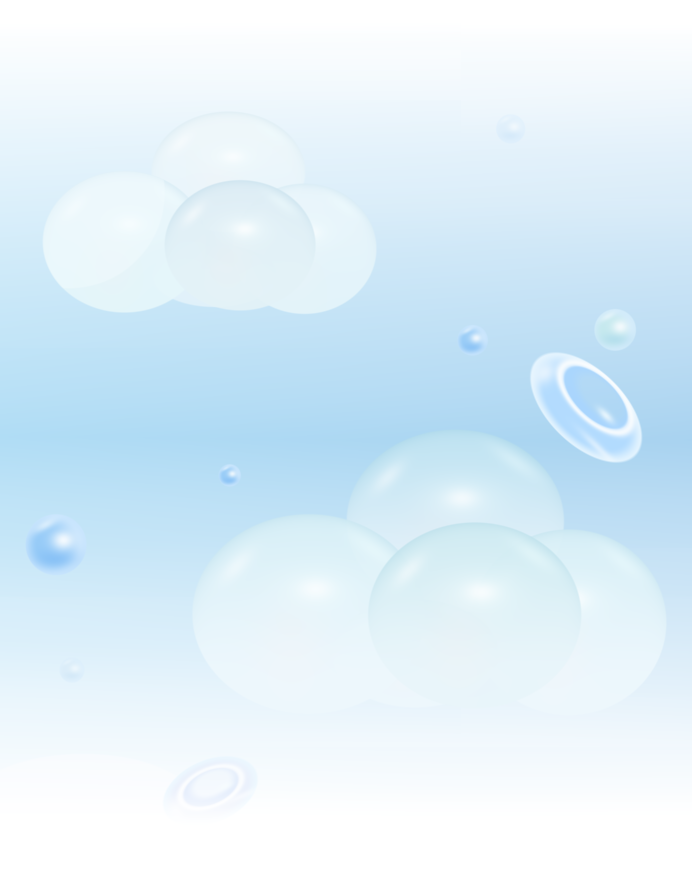
A Shadertoy shader for this background:

```glsl
// Pale blue sky with translucent bubble clouds, drifting pearls and glossy rings.

float noise(vec2 p) {
    vec2 i = floor(p), f = fract(p);
    f = f * f * (3.0 - 2.0 * f);
    vec4 n = fract(sin(dot(i, vec2(127.1, 311.7)) + vec4(0.0, 127.1, 311.7, 438.8)) * 4375.5);
    return mix(mix(n.x, n.y, f.x), mix(n.z, n.w, f.x), f.y);
}

// Coverage of an ellipse; q is the offset from its centre.
float ellipse(vec2 q, vec2 radius) {
    float d = (length(q / radius) - 1.0) * min(radius.x, radius.y);
    float soft = 1.0 / iResolution.x;
    return 1.0 - smoothstep(-soft, soft, d);
}

float glow(vec2 q, vec2 size) {
    q /= size;
    return exp(-dot(q, q));
}

vec2 turn(vec2 q, float angle) {
    float c = cos(angle), s = sin(angle);
    return vec2(c * q.x + s * q.y, c * q.y - s * q.x);
}

// Large translucent bubble: tinted top, pale base, thin rim and soft reflections.
vec3 bubble(vec3 base, vec2 p, vec2 center, vec2 radius, vec3 top, vec3 bottom, float opacity) {
    vec2 q = (p - center) / radius;
    float r = length(q);
    vec3 color = mix(bottom, top, smoothstep(-0.7, 1.0, q.y));
    color -= vec3(0.07, 0.04, 0.025) * pow(min(r, 1.0), 14.0) * smoothstep(-0.5, 0.8, q.y);
    color += vec3(0.015, -0.004, -0.008) * glow(q - vec2(-0.15, -0.25), vec2(0.3, 0.5));
    color = mix(color, vec3(0.96, 1.0, 1.0), 0.45 * glow(q - vec2(0.06, 0.24), vec2(0.34, 0.23)));
    color = mix(color, vec3(1.0), 0.75 * glow(q - vec2(0.06, 0.25), vec2(0.14, 0.10)));
    color = mix(color, vec3(1.0), 0.50 * glow(turn(q - vec2(-0.62, 0.48), 0.9), vec2(0.20, 0.08)));
    color = mix(color, vec3(0.95, 1.0, 1.0), 0.40 * glow(turn(q - vec2(0.55, 0.65), -0.7), vec2(0.28, 0.08)));
    return mix(base, color, opacity * ellipse(p - center, radius));
}

// Small ball with a dark heart, light rim and a bright spot.
vec3 pearl(vec3 base, vec2 p, vec2 center, float radius, vec3 tint, float opacity) {
    vec2 q = (p - center) / radius;
    vec3 color = mix(tint, vec3(0.85, 0.93, 1.0), 0.75 * smoothstep(0.45, 1.0, length(q - vec2(-0.15, 0.0))));
    color = mix(color, tint * vec3(0.86, 0.93, 0.99), 0.7 * glow(q - vec2(0.0, -0.45), vec2(0.65, 0.3)));
    color = mix(color, vec3(1.0), 0.9 * glow(q - vec2(0.25, 0.15), vec2(0.38, 0.32)));
    color = mix(color, vec3(0.97, 0.99, 1.0), 0.6 * glow(turn(q - vec2(-0.35, 0.65), 0.5), vec2(0.4, 0.15)));
    return mix(base, color, opacity * ellipse(p - center, vec2(radius)));
}

// Tilted ring whose hole is shifted to suggest depth.
vec3 ring(vec3 base, vec2 p, vec2 center, vec2 radius, float angle, vec2 shift, vec3 tint, float opacity) {
    vec2 q = turn(p - center, angle), h = q - shift;
    vec2 holeSize = radius * vec2(0.58, 0.52);
    float outer = length(q / radius), inner = length(h / holeSize);
    vec3 color = mix(tint, vec3(0.90, 0.96, 1.0), smoothstep(0.75, 1.0, outer));
    color = mix(color, vec3(1.0), 0.9 * exp(-pow((inner - 1.13) / 0.14, 2.0)));
    color = mix(color, vec3(1.0), 0.65 * glow(q - radius * vec2(-0.78, -0.1), radius * vec2(0.14, 0.35)));
    color = mix(color, vec3(1.0), 0.55 * glow(q - radius * vec2(0.55, -0.55), radius * vec2(0.35, 0.1)));
    // The far inner wall shows through the hole.
    float wall = smoothstep(0.55, 1.0, length((h - holeSize * vec2(0.1, 0.2)) / holeSize));
    vec3 inside = mix(base, tint * vec3(0.94, 0.97, 1.0), 0.2 + 0.7 * wall);
    inside = mix(inside, vec3(0.96, 0.99, 1.0), 0.8 * glow(h - holeSize * vec2(0.5, -0.3), holeSize * vec2(0.25, 0.2)));
    color = mix(color, inside, ellipse(h, holeSize));
    return mix(base, color, opacity * ellipse(q, radius));
}

vec3 sky(vec2 uv) {
    float band = uv.y + 0.018 * (noise(uv * vec2(1.5, 18.0)) - 0.5);
    float depth = min(smoothstep(0.0, 0.03, 0.985 - band) * (0.98 - band) / 0.47,
                      pow(max(band - 0.08, 0.0) / 0.43, 1.12));
    vec3 blue = mix(vec3(0.69, 0.865, 0.96), vec3(0.66, 0.825, 0.94), uv.x);
    return mix(vec3(1.0), blue, clamp(depth, 0.0, 1.0));
}

void mainImage(out vec4 fragColor, in vec2 fragCoord) {
    vec2 uv = fragCoord / iResolution.xy;
    vec2 p = uv * vec2(1.0, 1.293);
    vec3 col = sky(uv);
    vec3 mist = vec3(0.92, 0.965, 0.985), ice = vec3(0.86, 0.945, 0.97);
    vec3 aqua = vec3(0.77, 0.90, 0.95), pale = vec3(0.93, 0.97, 0.99);

    // Upper cloud, back to front
    col = bubble(col, p, vec2(0.330, 1.045), vec2(0.111, 0.087), vec3(0.94, 0.97, 0.98), mist, 0.85);
    col = bubble(col, p, vec2(0.440, 0.934), vec2(0.104, 0.094), mist, vec3(0.90, 0.96, 0.98), 0.9);
    col = bubble(col, p, vec2(0.310, 0.895), vec2(0.090, 0.045), ice, mist, 0.7);
    col = bubble(col, p, vec2(0.180, 0.944), vec2(0.118, 0.102), mist, vec3(0.90, 0.965, 0.98), 0.92);
    float sheen = ellipse(p - vec2(0.10, 1.015), vec2(0.138)) * ellipse(p - vec2(0.180, 0.944), vec2(0.118, 0.102));
    col = mix(col, vec3(0.95, 0.985, 0.995), 0.45 * sheen);
    col = bubble(col, p, vec2(0.347, 0.939), vec2(0.109, 0.094), vec3(0.87, 0.93, 0.96), vec3(0.89, 0.95, 0.97), 0.92);

    // Lower cloud, back to front
    col = bubble(col, p, vec2(0.658, 0.541), vec2(0.157, 0.132), aqua, vec3(0.90, 0.95, 0.98), 0.9);
    col = bubble(col, p, vec2(0.822, 0.395), vec2(0.141, 0.134), ice, pale, 0.92);
    col = bubble(col, p, vec2(0.600, 0.350), vec2(0.120, 0.078), ice, pale, 0.85);
    col = bubble(col, p, vec2(0.446, 0.407), vec2(0.168, 0.144), ice, pale, 0.92);
    col = bubble(col, p, vec2(0.686, 0.405), vec2(0.154, 0.134), vec3(0.82, 0.925, 0.95), vec3(0.91, 0.96, 0.98), 0.92);

    // Pearls
    vec3 azure = vec3(0.58, 0.79, 0.97);
    col = pearl(col, p, vec2(0.081, 0.507), 0.044, azure, 0.95);
    col = pearl(col, p, vec2(0.683, 0.802), 0.022, azure, 0.85);
    col = pearl(col, p, vec2(0.332, 0.607), 0.016, azure, 0.85);
    col = pearl(col, p, vec2(0.889, 0.817), 0.030, vec3(0.78, 0.92, 0.93), 0.85);
    col = pearl(col, p, vec2(0.738, 1.107), 0.021, vec3(0.82, 0.91, 0.98), 0.4);
    col = pearl(col, p, vec2(0.104, 0.326), 0.018, vec3(0.82, 0.90, 0.96), 0.4);

    // Rings, with the lower one sinking into white haze
    col = ring(col, p, vec2(0.847, 0.705), vec2(0.099, 0.054), -0.77, vec2(0.0, 0.020), vec3(0.70, 0.86, 1.0), 0.95);
    col = mix(col, vec3(0.99, 0.99, 1.0), 0.5 * ellipse(p - vec2(0.12, 0.135), vec2(0.16, 0.07)));
    col = ring(col, p, vec2(0.304, 0.151), vec2(0.072, 0.045), 0.42, vec2(0.003, 0.005), vec3(0.88, 0.91, 0.98), 0.6);
    col = mix(vec3(1.0), col, smoothstep(0.095, 0.16, p.y));

    fragColor = vec4(clamp(col, 0.0, 1.0), 1.0);
}
```
